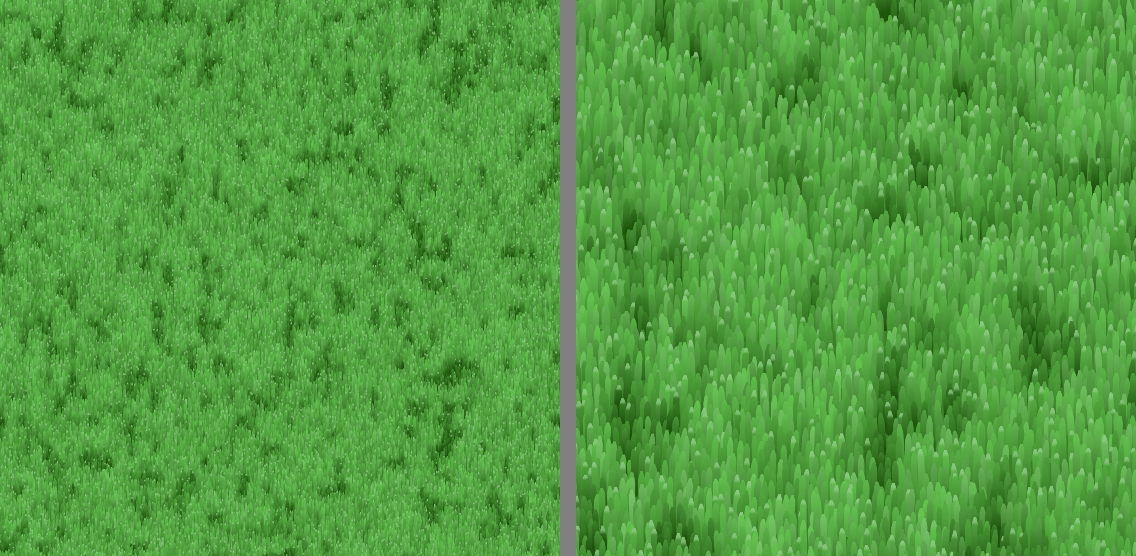
Left: the whole. Right: its middle third, enlarged.
Write a WebGL 2 fragment shader that draws this texture.

```glsl
#version 300 es
precision highp float;
// Dense lawn of short upright grass blades with dark hollows and pale tips.

uniform vec2 u_resolution;
out vec4 fragColor;

const vec2 CELL = vec2(0.0038, 0.0078);  // spacing of blades across and upward
const int ROWS = 4;                      // rows above a point whose blades reach it
const vec3 SHADE = vec3(0.17, 0.41, 0.10);
const vec3 VIVID = vec3(0.37, 0.73, 0.29);
const vec3 PALE = vec3(0.45, 0.74, 0.39);
const vec3 GLINT = vec3(0.57, 0.81, 0.53);

// Integer hash: four random values in 0..1 for a cell and a seed
vec4 hash4(ivec2 cell, uint seed) {
  uvec4 v = uvec4(uvec2(cell), seed, seed ^ 0x9e37u);
  v = v * 1664525u + 1013904u;
  v += v.yzxy * v.wxyz;
  v ^= v >> 16u;
  v += v.yzxy * v.wxyz;
  v ^= v >> 15u;
  return vec4(v >> 8u) / 16777216.0;
}

float valueNoise(vec2 p, uint seed) {
  ivec2 c = ivec2(floor(p));
  vec2 f = fract(p);
  f = f * f * (3.0 - 2.0 * f);
  float low = mix(hash4(c, seed).x, hash4(c + ivec2(1, 0), seed).x, f.x);
  float high = mix(hash4(c + ivec2(0, 1), seed).x, hash4(c + ivec2(1, 1), seed).x, f.x);
  return mix(low, high, f.y);
}

// Height of the turf: low values are hollows between tufts
float turf(vec2 p) {
  return 0.58 * valueNoise(p * vec2(46.0, 40.0), 11u)
       + 0.27 * valueNoise(p * vec2(98.0, 76.0), 23u)
       + 0.15 * valueNoise(p * 9.0, 37u);
}

// Colour along one blade; depth runs from 0 at the tip to 1 at the root
vec3 bladeColor(float depth, float height, vec4 rnd) {
  float hollow = smoothstep(0.43, 0.2, height);
  float tone = 0.83 + 0.5 * (height - 0.5) + 0.46 * (rnd.x - 0.5);
  tone -= 0.36 * hollow + depth * (0.48 + 0.4 * hollow);
  vec3 lit = mix(VIVID, PALE, rnd.y * rnd.y);
  vec3 color = mix(SHADE, lit, clamp(tone, -0.25, 1.08));
  float glint = step(0.87, rnd.z) * smoothstep(0.2, 0.08, depth);
  return mix(color, GLINT, 0.75 * glint);
}

// Coverage of a tapered, slightly leaning blade; d is measured from its tip
float bladeMask(vec2 d, float len, float lean, float pixel) {
  float down = -d.y;
  float width = CELL.x * 0.52 * smoothstep(-0.15, 0.22, down / len);
  float side = smoothstep(-0.5, 0.5, (width - abs(d.x - lean * down)) / pixel);
  float tip = smoothstep(-0.5, 0.5, down / pixel);
  float root = smoothstep(-0.5, 0.5, (len - down) / pixel);
  return side * tip * root;
}

// Paint blades from the far rows above to the near row
vec3 lawn(vec2 p, float pixel) {
  ivec2 home = ivec2(floor(p / CELL));
  vec3 color = mix(SHADE, VIVID, 0.3);
  for (int row = ROWS; row >= -1; row--) {
    for (int col = -1; col <= 1; col++) {
      ivec2 cell = home + ivec2(col, row);
      vec4 place = hash4(cell, 51u);
      vec4 look = hash4(cell, 77u);
      vec2 jitter = vec2(0.1 + 0.8 * place.x, place.y);
      vec2 tip = (vec2(cell) + jitter) * CELL;
      float len = CELL.y * (2.2 + 1.6 * place.z);
      float lean = 0.16 * (place.w - 0.5);
      float mask = bladeMask(p - tip, len, lean, pixel);
      if (mask > 0.0) {
        float depth = clamp((tip.y - p.y) / len, 0.0, 1.0);
        color = mix(color, bladeColor(depth, turf(tip), look), mask);
      }
    }
  }
  return color;
}

void main() {
  float pixel = 1.0 / u_resolution.y;
  vec2 p = gl_FragCoord.xy * pixel;
  fragColor = vec4(lawn(p, pixel), 1.0);
}
```
